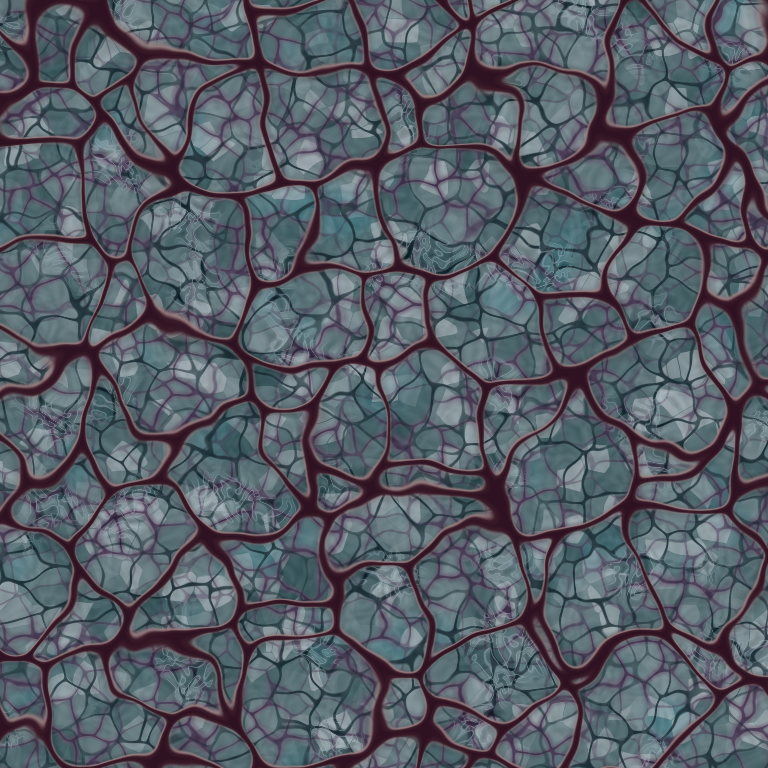
Reproduce this texture procedurally as a WebGL 1 fragment shader.

```glsl
precision highp float;
// Foam of rounded cells with dark maroon walls over layers of small translucent cells.
// Each layer is a weighted Voronoi diagram whose wall distances are blended
// smoothly, so corners round off and the walls thicken where they meet.
uniform vec2 u_resolution;

vec3 hash3(vec2 p) {
  vec3 q = fract(p.xyx * vec3(0.1031, 0.1030, 0.0973));
  q += dot(q, q.yxz + 33.33);
  return fract((q.xxy + q.yzz) * q.zyx);
}

float gradientDot(vec2 corner, vec2 offset) {
  float angle = 6.2832 * hash3(corner).x;
  return dot(vec2(cos(angle), sin(angle)), offset);
}

float gradientNoise(vec2 p) {
  vec2 c = floor(p), f = fract(p);
  vec2 u = f * f * f * (f * (f * 6.0 - 15.0) + 10.0);
  vec2 e = vec2(1.0, 0.0);
  return mix(mix(gradientDot(c, f), gradientDot(c + e, f - e), u.x),
             mix(gradientDot(c + e.yx, f - e.yx), gradientDot(c + 1.0, f - 1.0), u.x), u.y);
}

vec2 warp(vec2 p) {
  return vec2(gradientNoise(p + 31.7), gradientNoise(p + 74.3));
}

// Returns wall distance, a random cell value and the direction to the wall.
vec4 foam(vec2 p, float sharpness, float spread) {
  vec2 cell = floor(p), f = fract(p), home = vec2(0.0);
  float nearest = 100.0, id = 0.0;
  for (int j = -2; j <= 2; j++) {
    for (int i = -2; i <= 2; i++) {
      vec2 g = vec2(float(i), float(j));
      vec3 site = hash3(cell + g);
      vec2 r = g + site.xy - f;
      float power = dot(r, r) - spread * site.z;
      if (power < nearest) {
        nearest = power;
        home = r;
        id = hash3(cell + g + 57.0).y;
      }
    }
  }
  float sum = 0.00001;
  vec2 toWall = vec2(0.0);
  for (int j = -2; j <= 2; j++) {
    for (int i = -2; i <= 2; i++) {
      vec2 g = vec2(float(i), float(j));
      vec3 site = hash3(cell + g);
      vec2 r = g + site.xy - f;
      vec2 across = r - home;
      float gap = length(across);
      if (gap > 0.001) {
        float d = (dot(r, r) - spread * site.z - nearest) / (2.0 * gap);
        float weight = exp(-sharpness * d);
        sum += weight;
        toWall += weight * across / gap;
      }
    }
  }
  return vec4(-log(sum) / sharpness, id, toWall / sum);
}

float line(float d, float halfWidth, float blur) {
  return 1.0 - smoothstep(halfWidth - blur, halfWidth + blur, d);
}

void main() {
  vec2 uv = gl_FragCoord.xy / u_resolution.y;
  vec2 bend = warp(uv * 9.0);
  vec2 ripple = warp(uv * 26.0);

  vec4 walls = foam(uv * 9.2 + 0.5 * bend + 0.06 * ripple + 100.0, 19.0, 0.72);
  vec4 tealCells = foam(uv * 22.0 + 0.35 * ripple + 210.0, 24.0, 0.5);
  vec4 plumCells = foam(uv * 25.0 - 0.4 * ripple + 320.0, 22.0, 0.5);
  vec4 paleCells = foam(uv * 33.0 + 0.3 * ripple.yx + 430.0, 40.0, 0.4);

  // Flat translucent tints of the small cells
  float tint = 0.45 * tealCells.y + 0.3 * plumCells.y + 0.25 * paleCells.y;
  vec3 color = mix(vec3(0.20, 0.32, 0.34), vec3(0.54, 0.60, 0.62), tint);
  float cyan = smoothstep(0.05, 0.45, gradientNoise(uv * 9.0 + 12.0));
  color = mix(color, vec3(0.20, 0.45, 0.50), 0.55 * cyan * plumCells.y);
  float pale = smoothstep(0.6, 0.95, paleCells.y) * (1.0 - line(paleCells.x, 0.02, 0.02));
  color = mix(color, vec3(0.70, 0.73, 0.75), 0.5 * pale);

  // Purple and dark teal outlines, uneven in strength
  float haze = smoothstep(-0.35, 0.35, gradientNoise(uv * 11.0 + 50.0));
  color = mix(color, vec3(0.39, 0.31, 0.41), 0.55 * haze * line(plumCells.x, 0.13, 0.09));
  color = mix(color, vec3(0.25, 0.18, 0.29), (0.3 + 0.5 * haze) * line(plumCells.x, 0.035, 0.025));
  color = mix(color, vec3(0.11, 0.18, 0.21), (0.9 - 0.45 * haze) * line(tealCells.x, 0.035, 0.022));

  // Fine pale and dark threads, densest in scattered patches
  float patches = smoothstep(0.08, 0.32, gradientNoise(uv * 10.0 + 90.0));
  float grain = gradientNoise(uv * 85.0 + 2.0 * ripple);
  color += 0.07 * grain * (1.0 + 2.0 * patches);
  float threads = line(abs(grain), 0.06, 0.05);
  color = mix(color, vec3(0.66, 0.71, 0.77), 0.42 * patches * threads);

  // Maroon walls with a faint shadow and a crisp rosy rim, brighter on the upper side
  float d = walls.x + 0.03 * gradientNoise(uv * 15.0 + 5.0);
  color *= mix(0.86, 1.0, smoothstep(0.04, 0.14, d));
  float facing = smoothstep(-0.4, 0.9, dot(walls.zw, vec2(0.3, -0.95)));
  float rim = line(d, 0.055, 0.016);
  color = mix(color, vec3(0.60, 0.49, 0.50), rim * (0.3 + 0.6 * facing));
  vec3 maroon = mix(vec3(0.18, 0.07, 0.13), vec3(0.24, 0.11, 0.16), smoothstep(-0.02, 0.035, d));
  color = mix(color, maroon, line(d, 0.031, 0.014));

  gl_FragColor = vec4(color, 1.0);
}
```
